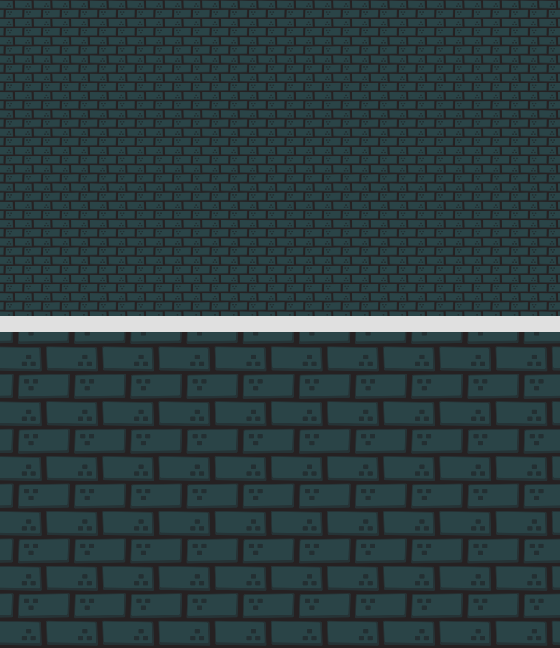
Top: the whole. Bottom: its middle third, enlarged.
This pattern is drawn by a WebGL 1 fragment shader. Its source:

```glsl
precision highp float;

uniform vec2 u_resolution;

const float ROWS = 34.56;        // brick courses per canvas height
const float BRICK_LENGTH = 2.048; // in course heights
const int SAMPLES = 4;           // per axis
const float FOOTPRINT = 0.7;     // sampled width of each pixel

const vec3 MORTAR = vec3(0.15, 0.128, 0.132);
const vec3 EDGE = vec3(0.148, 0.2, 0.21);
const vec3 CHIP = vec3(0.138, 0.185, 0.195);
const vec3 FACE = vec3(0.163, 0.268, 0.28);

float roundedBox(vec2 p, vec2 halfSize, float radius) {
  vec2 d = abs(p) - halfSize + radius;
  return length(max(d, 0.0)) + min(max(d.x, d.y), 0.0) - radius;
}

float coverage(float dist, float blur) {
  return clamp(0.5 - dist / blur, 0.0, 1.0);
}

// Three small chips in a triangle, towards the lower right
float chips(vec2 p) {
  float dist = 1.0;
  for (int i = 0; i < 3; i++) {
    float k = float(i) - 1.0;
    vec2 centre = vec2(0.47 + 0.16 * k, 0.07 - 0.25 * abs(k));
    dist = min(dist, roundedBox(p - centre, vec2(0.095, 0.08), 0.03));
  }
  return dist;
}

// p is centred on the brick; side is +1 or -1 by course
vec3 brick(vec2 p, float side, float blur) {
  vec2 skewed = p + side * vec2(0.035 * p.y, 0.018 * p.x);
  float body = roundedBox(skewed, vec2(0.932, 0.44), 0.05);
  float face = roundedBox(skewed - vec2(-0.015, 0.03), vec2(0.885, 0.378), 0.05);

  vec3 color = mix(MORTAR, EDGE, coverage(body, blur));
  color = mix(color, FACE, coverage(face, blur));
  return mix(color, CHIP, coverage(chips(p * side), blur));
}

// Running bond, courses counted from the top
vec3 wall(vec2 p, float blur) {
  float depth = ROWS - p.y;
  float side = 1.0 - 2.0 * mod(floor(depth), 2.0);
  float along = p.x / BRICK_LENGTH - 0.5 - 0.25 * side;
  vec2 local = vec2((fract(along) - 0.5) * BRICK_LENGTH, 0.5 - fract(depth));
  return brick(local, side, blur);
}

void main() {
  float unitsPerPixel = ROWS / u_resolution.y;
  float blur = FOOTPRINT * unitsPerPixel / float(SAMPLES);
  vec3 sum = vec3(0.0);

  // Supersample the fine joints
  for (int j = 0; j < SAMPLES; j++) {
    for (int i = 0; i < SAMPLES; i++) {
      vec2 offset = (vec2(float(i), float(j)) + 0.5) / float(SAMPLES) - 0.5;
      sum += wall((gl_FragCoord.xy + FOOTPRINT * offset) * unitsPerPixel, blur);
    }
  }
  gl_FragColor = vec4(sum / float(SAMPLES * SAMPLES), 1.0);
}
```
